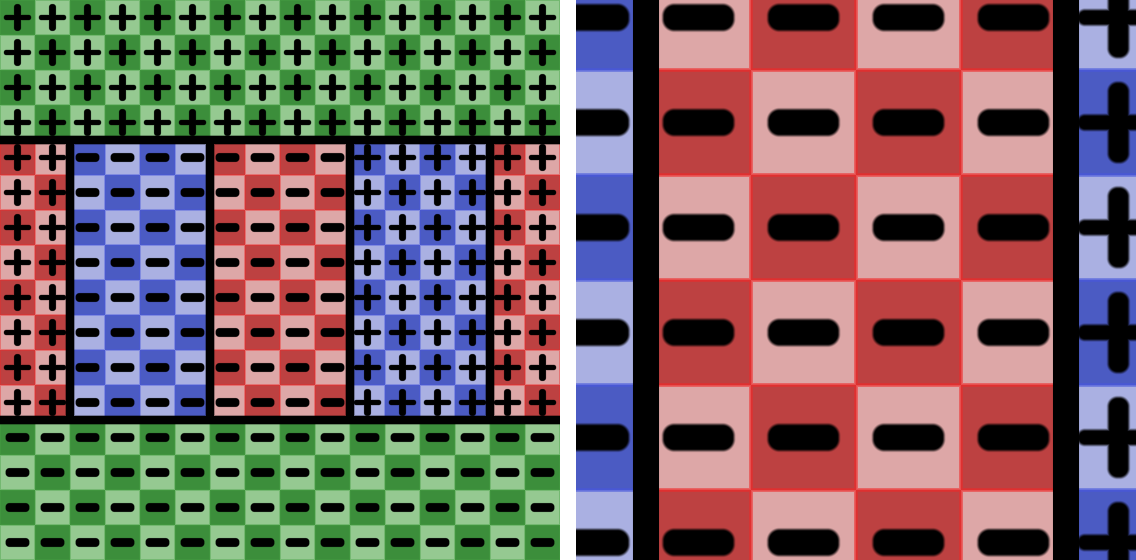
Left: the whole. Right: its middle third, enlarged.
Write a WebGL 1 fragment shader that draws this pattern.

```glsl
precision highp float;

uniform vec2 u_resolution;

const float CELLS = 16.0;
const float BAR_HALF = 0.125;
const float GRID_HALF = 0.016;
const vec3 INK = vec3(0.0);

// Coverage of a shape from its signed distance
float fill(float dist, float soft) {
  return 1.0 - smoothstep(-0.5 * soft, 0.5 * soft, dist);
}

float roundBox(vec2 p, vec2 halfSize, float radius) {
  vec2 q = abs(p) - halfSize + radius;
  return length(max(q, 0.0)) + min(max(q.x, q.y), 0.0) - radius;
}

float minusSign(vec2 p) {
  return roundBox(p, vec2(0.34, 0.127), 0.11);
}

float plusSign(vec2 p) {
  float across = roundBox(p, vec2(0.39, 0.075), 0.07);
  float upright = roundBox(p, vec2(0.1, 0.385), 0.09);
  return min(across, upright);
}

// Distance to the nearest line of a family spaced by period
float lineDistance(float x, float offset, float period) {
  return abs(mod(x - offset + 0.5 * period, period) - 0.5 * period);
}

vec3 checker(vec2 cell, vec3 dark, vec3 light) {
  return mix(light, dark, mod(cell.x + cell.y, 2.0));
}

void main() {
  vec2 p = gl_FragCoord.xy / u_resolution * CELLS;
  float pixel = CELLS / min(u_resolution.x, u_resolution.y);
  vec2 cell = floor(p);
  vec2 local = fract(p) - 0.5;

  // Layout: minus band below, four alternating panels, plus band above
  float middle = step(4.0, p.y) * step(p.y, 12.0);
  float panel = mod(floor((p.x - 2.0) / 4.0), 4.0);
  float isRed = mod(panel, 2.0);
  float isPlus = mix(step(12.0, p.y), step(2.0, panel), middle);

  // Checkered ground
  vec3 green = checker(cell, vec3(0.235, 0.557, 0.23), vec3(0.585, 0.79, 0.57));
  vec3 blue = checker(cell, vec3(0.295, 0.355, 0.765), vec3(0.665, 0.69, 0.885));
  vec3 red = checker(cell, vec3(0.74, 0.255, 0.255), vec3(0.868, 0.655, 0.655));
  vec3 color = mix(green, mix(blue, red, isRed), middle);

  // Thin saturated seams between cells
  vec3 panelSeam = mix(vec3(0.28, 0.34, 0.86), vec3(0.93, 0.16, 0.16), isRed);
  vec3 seam = mix(vec3(0.27, 0.62, 0.26), panelSeam, middle);
  float edge = 0.5 - max(abs(local.x), abs(local.y));
  color = mix(color, seam, 0.7 * fill(edge - GRID_HALF, pixel));

  // Signs
  float sign = mix(minusSign(local), plusSign(local), isPlus);
  color = mix(color, INK, fill(sign, max(1.5 * pixel, 0.04)));

  // Dividing bars
  float rail = lineDistance(p.y, 4.0, 8.0) - BAR_HALF;
  float post = lineDistance(p.x, 2.0, 4.0) - BAR_HALF;
  float bars = max(fill(rail, pixel), fill(post, pixel) * middle);
  color = mix(color, INK, bars);

  gl_FragColor = vec4(color, 1.0);
}
```
